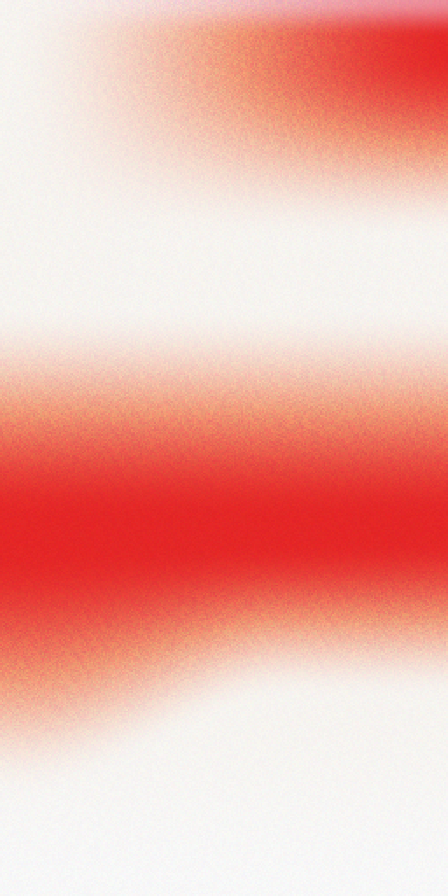
Write a Shadertoy shader that draws this background.

```glsl
#define PAPER vec3(0.965, 0.955, 0.94)
#define CORAL vec3(0.94, 0.59, 0.46)
#define RED vec3(0.895, 0.15, 0.15)
#define ROSE vec3(0.93, 0.62, 0.68)
#define BAND_TOP vec2(0.34, 0.58)
#define GLOW_FADE vec2(0.06, 0.27)
#define EDGE_HAZE 0.042
#define GRAIN_CELLS 256.0
#define TONE_GRAIN 0.10
#define COLOR_GRAIN 0.07

float hash(vec2 p) {
    return fract(sin(dot(p, vec2(12.9898, 78.233))) * 43758.5453);
}

// Wide band whose lower edge droops towards the left
float bandAmount(vec2 p) {
    float fadeStart = mix(0.615, 0.60, p.x);
    float fadeEnd = mix(0.90, 0.78, smoothstep(0.02, 0.65, p.x));
    float rise = smoothstep(BAND_TOP.x, BAND_TOP.y, p.y);
    return rise * (1.0 - smoothstep(fadeStart, fadeEnd, p.y));
}

// Glow in the upper right corner
float glowAmount(vec2 p) {
    float across = smoothstep(0.0, 1.05, p.x);
    return across * (1.0 - smoothstep(GLOW_FADE.x, GLOW_FADE.y, p.y));
}

vec3 inkRamp(float amount) {
    vec3 pale = mix(PAPER, CORAL, clamp(amount * 2.0, 0.0, 1.0));
    return mix(pale, RED, clamp(amount * 2.0 - 1.0, 0.0, 1.0));
}

void mainImage(out vec4 fragColor, in vec2 fragCoord) {
    vec2 uv = fragCoord / iResolution.xy;
    vec2 p = vec2(uv.x, 1.0 - uv.y);

    // Grain on a grid fixed to the canvas
    vec2 cell = floor(fragCoord / iResolution.x * GRAIN_CELLS);
    vec3 grain = vec3(hash(cell), hash(cell + 17.3), hash(cell + 41.7)) - 0.5;

    // Ink density, with the strongest grain in the midtones
    float glow = glowAmount(p);
    float amount = clamp(bandAmount(p) + glow, 0.0, 1.0);
    float midtone = 4.0 * amount * (1.0 - amount);
    vec3 color = inkRamp(clamp(amount + grain.x * TONE_GRAIN * midtone, 0.0, 1.0));

    // Rosy haze along the top edge and cooler paper at the bottom
    float haze = 1.0 - smoothstep(0.0, EDGE_HAZE, p.y);
    color = mix(color, mix(PAPER, ROSE, glow), haze * 0.85);
    color = mix(color, vec3(0.97), smoothstep(0.78, 1.0, p.y) * (1.0 - amount));

    // Coloured speckle
    color += grain.yzx * COLOR_GRAIN * mix(0.4, 1.0, midtone);
    fragColor = vec4(clamp(color, 0.0, 1.0), 1.0);
}
```
